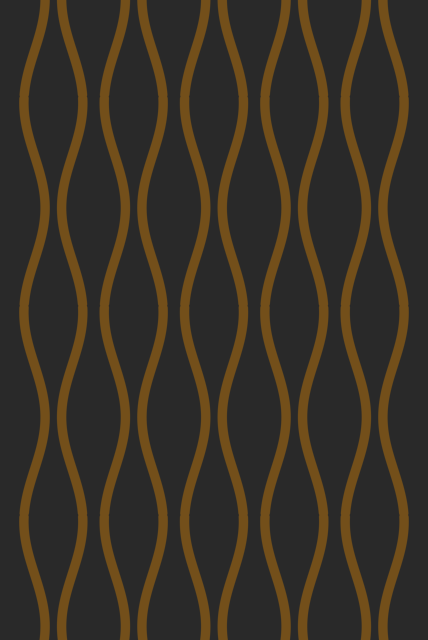
Give the GLSL for this pattern, as a Shadertoy shader.

```glsl
// Lengths are fractions of the canvas height
#define COLUMN_PITCH 0.1255
#define SIDE_COLUMNS 2.0
#define WAVE_PERIOD 0.327
#define WAVE_CREST 0.5117
#define MEAN_HALF_GAP 0.02946
#define WAVE_AMPLITUDE 0.01656
#define LINE_WIDTH 0.0147
#define SEAM_OFFSET 0.0105
#define SEAM_PINCH 0.0006
#define GROUND_COLOR vec3(0.16, 0.16, 0.16)
#define LINE_COLOR vec3(0.45, 0.31, 0.10)

const float TAU = 6.2831853;

// Approximate distance to a mirrored pair of sine curves
float wavePairDistance(vec2 p) {
    float k = TAU / WAVE_PERIOD;
    float phase = k * (p.y - WAVE_CREST);
    float halfGap = MEAN_HALF_GAP + WAVE_AMPLITUDE * cos(phase);
    float slope = -WAVE_AMPLITUDE * k * sin(phase);
    return abs(abs(p.x) - halfGap) / sqrt(1.0 + slope * slope);
}

// Slight narrowing where the strokes join, just above each crest
float seamPinch(float y) {
    float t = (y - WAVE_CREST - SEAM_OFFSET) / WAVE_PERIOD;
    float d = (fract(t + 0.5) - 0.5) * WAVE_PERIOD / 0.0016;
    return SEAM_PINCH * exp(-d * d);
}

void mainImage(out vec4 fragColor, in vec2 fragCoord) {
    float pixel = 1.0 / iResolution.y;
    vec2 p = fragCoord * pixel;
    p.x -= 0.5 * iResolution.x * pixel;

    // Finite row of columns, centred on the canvas
    float column = clamp(round(p.x / COLUMN_PITCH), -SIDE_COLUMNS, SIDE_COLUMNS);
    p.x -= column * COLUMN_PITCH;

    // Line with smoothed edges
    float d = wavePairDistance(p) - 0.5 * LINE_WIDTH + seamPinch(p.y);
    float line = 1.0 - smoothstep(-0.75 * pixel, 0.75 * pixel, d);

    fragColor = vec4(mix(GROUND_COLOR, LINE_COLOR, line), 1.0);
}
```
